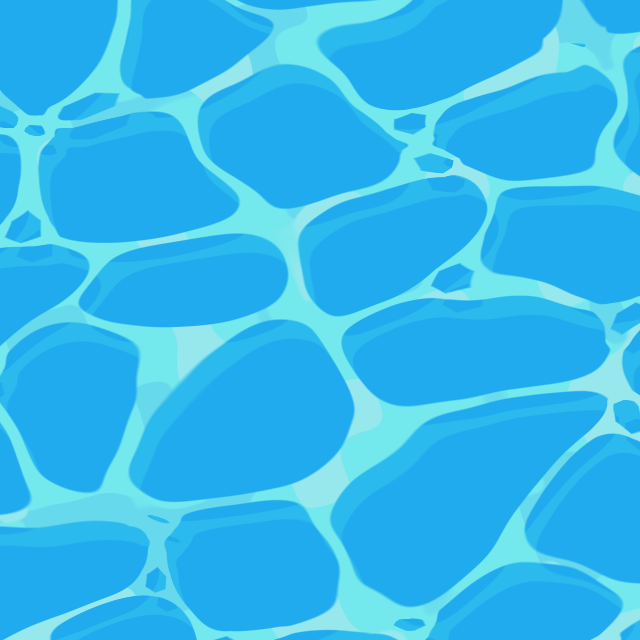
A three.js fragment shader for this texture:

```glsl
// Cartoon pool water: a bright caustic web over flat blue, with a faint shadow web below it.
// The web is the border of warped, wide Voronoi cells whose corners are rounded by a
// smooth minimum; some junctions swell and open into small lens-shaped holes.

#define CELLS vec2(3.2, 5.0)
#define SLANT 0.6
#define JITTER 0.7
#define LINE_WIDTH 0.027
#define ROUNDING 0.08
#define HOLE_SIZE 0.19
#define HOLE_SHARE 0.38
#define SHADOW_SHIFT vec2(0.018, -0.030)
#define EDGE_SOFT 0.007

varying vec2 vUv;

const vec3 WATER  = vec3(0.12, 0.67, 0.93);
const vec3 SHADOW = vec3(0.17, 0.73, 0.93);
const vec3 FOAM   = vec3(0.45, 0.91, 0.93);
const vec3 PALE   = vec3(0.59, 0.91, 0.93);
const vec3 DIM    = vec3(0.40, 0.85, 0.93);

float hash(vec2 p) {
  return fract(sin(dot(p, vec2(127.1, 311.7))) * 43758.5453);
}

float noise(vec2 p) {
  vec2 i = floor(p), f = fract(p);
  f = f * f * f * (f * (f * 6.0 - 15.0) + 10.0);
  return mix(mix(hash(i), hash(i + vec2(1.0, 0.0)), f.x),
             mix(hash(i + vec2(0.0, 1.0)), hash(i + vec2(1.0, 1.0)), f.x), f.y);
}

vec2 noise2(vec2 p) {
  return vec2(noise(p), noise(p + vec2(37.2, 17.7))) - 0.5;
}

// Jittered cell centre, with every other row shifted like bricks
vec2 site(vec2 id) {
  vec2 jitter = vec2(hash(id), hash(id + vec2(51.3, 9.1))) - 0.5;
  return id + 0.5 + JITTER * jitter + vec2(0.5 * mod(id.y, 2.0), 0.0);
}

// Canvas position to bent cell space
vec2 toCells(vec2 uv) {
  vec2 q = uv * CELLS - vec2(0.0, SLANT * uv.x) + 7.0;
  return q + 0.42 * noise2(q * 1.2) + 0.07 * noise2(q * 3.0);
}

// Coverage of the caustic web
float web(vec2 uv) {
  vec2 q = toCells(uv), base = floor(q);

  // Four nearest sites: x is the closest
  vec4 d = vec4(9.0);
  vec2 id1 = base, id2 = base, id3 = base;
  for (int y = -2; y <= 2; y++) {
    for (int x = -2; x <= 2; x++) {
      vec2 id = base + vec2(float(x), float(y));
      float r = distance(q, site(id));
      if (r < d.x) {
        d = vec4(r, d.xyz); id3 = id2; id2 = id1; id1 = id;
      } else if (r < d.y) {
        d = vec4(d.x, r, d.yz); id3 = id2; id2 = id;
      } else if (r < d.z) {
        d = vec4(d.xy, r, d.z); id3 = id;
      } else {
        d.w = min(d.w, r);
      }
    }
  }

  // Smooth minimum of the distances to all cell borders
  vec2 own = site(id1);
  float sum = 0.0;
  for (int y = -2; y <= 2; y++) {
    for (int x = -2; x <= 2; x++) {
      vec2 other = site(base + vec2(float(x), float(y)));
      vec2 gap = other - own;
      if (dot(gap, gap) > 0.0001) {
        float border = dot(0.5 * (own + other) - q, normalize(gap));
        sum += exp(-border / ROUNDING);
      }
    }
  }
  float border = -ROUNDING * log(sum);

  // Chosen junctions swell and get a hole
  float junction = d.z - d.x;
  float open = step(hash(id1 + id2 + id3 + 3.7), HOLE_SHARE)
             * smoothstep(0.0, 0.15, d.w - d.z);
  float width = LINE_WIDTH * (0.45 + 1.1 * noise(q * 1.6 + 4.0))
              + 0.05 * open * (1.0 - smoothstep(0.15, 0.5, junction));
  float radius = HOLE_SIZE * open - 0.03;
  float hole = 1.0 - smoothstep(radius - 0.012, radius + 0.012, junction);
  return (1.0 - smoothstep(width - EDGE_SOFT, width + EDGE_SOFT, border)) * (1.0 - hole);
}

void main() {
  // Flat water with the shifted shadow web
  vec3 color = mix(WATER, SHADOW, web(vUv - SHADOW_SHIFT));

  // Pale and dim facets along the bright web
  vec2 facet = vec2(vUv.x + 0.4 * vUv.y, vUv.y - 0.3 * vUv.x);
  float dim = smoothstep(0.70, 0.73, noise(facet * 13.0 + 5.0));
  float pale = smoothstep(0.61, 0.64, noise(facet * 10.0 + 21.0));
  vec3 foam = mix(mix(FOAM, DIM, dim), PALE, pale);

  gl_FragColor = vec4(mix(color, foam, web(vUv)), 1.0);
}
```
